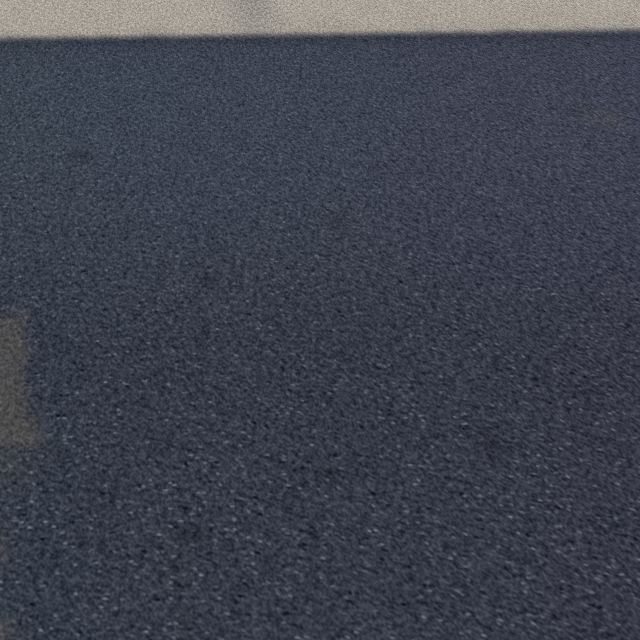
Reproduce this texture procedurally as a WebGL 1 fragment shader.

```glsl
precision highp float;
// Shaded asphalt seen at a slant, with a sunlit strip beyond a soft shadow edge.
// Perspective-scaled gradient noise gives the grain, jittered ellipses give the
// stone flecks and gaps, and soft blobs give the worn patches, pits and stains.

uniform vec2 u_resolution;

const vec3 SHADE_NEAR = vec3(0.210, 0.224, 0.270);
const vec3 SHADE_FAR = vec3(0.246, 0.266, 0.318);
const vec3 SUNLIT = vec3(0.662, 0.639, 0.601);
const vec3 DUST = vec3(0.325, 0.312, 0.308);

vec2 hash2(vec2 p) {
  vec3 q = fract(vec3(p.xyx) * vec3(0.1031, 0.1030, 0.0973));
  q += dot(q, q.yzx + 33.33);
  return fract((q.xx + q.yz) * q.zy);
}

float corner(vec2 cell, vec2 offset) {
  float angle = 6.28318 * hash2(cell).x;
  return dot(vec2(cos(angle), sin(angle)), offset);
}

float gradientNoise(vec2 p) {
  vec2 i = floor(p);
  vec2 f = fract(p);
  vec2 w = f * f * f * (f * (f * 6.0 - 15.0) + 10.0);
  vec2 e = vec2(1.0, 0.0);
  float low = mix(corner(i, f), corner(i + e, f - e), w.x);
  float high = mix(corner(i + e.yx, f - e.yx), corner(i + 1.0, f - 1.0), w.x);
  return mix(low, high, w.y);
}

float fbm(vec2 p) {
  float sum = 0.0;
  float amp = 0.6;
  for (int i = 0; i < 4; i++) {
    sum += amp * gradientNoise(p);
    p = mat2(1.6, 1.2, -1.2, 1.6) * p + 7.3;
    amp *= 0.55;
  }
  return sum;
}

// Sparse tilted ellipses; "share" is the fraction of cells that hold one.
float flecks(vec2 p, float share, vec2 radius) {
  vec2 cell = floor(p);
  float light = 0.0;
  for (int y = -1; y <= 1; y++) {
    for (int x = -1; x <= 1; x++) {
      vec2 id = cell + vec2(float(x), float(y));
      vec2 rnd = hash2(id + 41.0);
      vec2 d = p - id - hash2(id + 113.0);
      float tilt = -0.4 + 0.9 * (fract(rnd.y * 7.0) - 0.5);
      float c = cos(tilt);
      float s = sin(tilt);
      d = vec2(c * d.x + s * d.y, c * d.y - s * d.x) / radius;
      float stone = 1.0 - smoothstep(0.25, 1.0, length(d));
      light = max(light, stone * step(rnd.x, share) * (0.3 + 0.7 * rnd.y * rnd.y));
    }
  }
  return light;
}

float blob(vec2 p, vec2 center, vec2 radius) {
  vec2 d = (p - center) / radius;
  return exp(-dot(d, d));
}

// Soft-edged box for the worn patches.
float patchMask(vec2 p, vec2 center, vec2 halfSize, float softness) {
  vec2 d = abs(p - center) - halfSize;
  return 1.0 - smoothstep(-softness, softness, max(d.x, d.y));
}

float pits(vec2 p) {
  float m = blob(p, vec2(0.300, 0.165), vec2(0.020, 0.012));
  m += 0.6 * blob(p, vec2(0.527, 0.655), vec2(0.012, 0.014));
  m += 0.8 * blob(p, vec2(0.325, 0.563), vec2(0.014, 0.010));
  m += 0.7 * blob(p, vec2(0.920, 0.393), vec2(0.030, 0.009));
  m += 0.6 * blob(p, vec2(0.765, 0.305), vec2(0.018, 0.020));
  m += 0.6 * blob(p, vec2(0.125, 0.755), vec2(0.022, 0.007));
  m += 0.5 * blob(p, vec2(0.520, 0.260), vec2(0.022, 0.014));
  m += 0.6 * blob(p, vec2(0.272, 0.115), vec2(0.010, 0.025));
  return m + 0.5 * blob(p, vec2(0.905, 0.828), vec2(0.018, 0.008));
}

float dust(vec2 p) {
  vec2 q = p + 0.020 * vec2(fbm(p * 30.0), fbm(p * 30.0 + 19.0));
  float m = patchMask(q, vec2(0.0, 0.405), vec2(0.038, 0.102), 0.018);
  m = max(m, patchMask(q, vec2(0.0, 0.325), vec2(0.062, 0.022), 0.016));
  m = max(m, 0.5 * blob(q, vec2(0.0, 0.280), vec2(0.050, 0.030)));
  m = max(m, 0.5 * blob(q, vec2(0.0, 0.145), vec2(0.020, 0.030)));
  m = max(m, 0.7 * blob(q, vec2(0.0, 0.015), vec2(0.030, 0.020)));
  vec2 streak = q + vec2(0.0, 0.3 * (q.x - 0.945));
  return max(m, 0.5 * blob(streak, vec2(0.945, 0.815), vec2(0.034, 0.013)));
}

void main() {
  vec2 uv = gl_FragCoord.xy / u_resolution;

  // Ground coordinates: grain shrinks evenly with distance.
  float size = 1.6 - uv.y;
  vec2 ground = vec2((uv.x - 0.5) / size, -log(size)) + 2.0;
  vec2 slanted = ground + vec2(0.0, 0.3 * ground.x);
  float grain = gradientNoise(slanted * vec2(130.0, 200.0));
  float fine = gradientNoise(mat2(0.8, 0.6, -0.6, 0.8) * slanted * 290.0 + 31.0);
  float clumps = gradientNoise(slanted * vec2(52.0, 88.0) + 11.0);
  float mottle = fbm(slanted * vec2(14.0, 26.0));
  float nearness = 1.0 - smoothstep(0.1, 0.95, uv.y);

  // Shaded asphalt, cooler at the left and faintly violet at the right.
  vec3 shade = mix(SHADE_FAR, SHADE_NEAR, smoothstep(0.0, 0.7, nearness));
  shade += mix(vec3(-0.005, 0.006, 0.002), vec3(0.004, -0.004, 0.004), uv.x);
  shade += 0.100 * grain + 0.095 * fine + 0.030 * clumps + 0.022 * mottle;

  // Bright stones and the dark gaps between them.
  float stones = flecks(ground * vec2(118.0, 145.0), 0.30, vec2(0.52, 0.34));
  float gaps = flecks(ground * vec2(112.0, 155.0) + 57.0, 0.30, vec2(0.58, 0.40));
  shade -= 0.075 * gaps * (1.0 - 1.2 * clumps) * mix(0.6, 1.0, nearness);
  shade += vec3(0.165, 0.176, 0.180) * stones * mix(0.45, 1.0, nearness);
  shade *= 1.0 - 0.28 * min(pits(uv + 0.012 * mottle + 0.008 * clumps), 1.0);
  vec3 dusty = DUST + 0.09 * grain + 0.09 * fine - 0.05 * gaps;
  shade = mix(shade, dusty, 0.8 * dust(uv));

  // Sunlit strip with a faint stain.
  vec3 sun = SUNLIT + 0.12 * grain + 0.15 * fine + 0.04 * mottle - 0.05 * gaps;
  float stain = blob(uv, vec2(0.395 + 0.3 * (0.98 - uv.y), 0.990), vec2(0.035, 0.034));
  sun -= vec3(0.085, 0.078, 0.064) * stain;

  // Slightly tilted shadow edge, darkest just below.
  float above = uv.y - mix(0.939, 0.952, uv.x) + 0.002 * mottle;
  shade *= 1.0 - 0.13 * exp(-abs(above + 0.008) / 0.008);
  sun *= 1.0 - 0.10 * exp(-max(above, 0.0) / 0.012);
  vec3 color = mix(shade, sun, smoothstep(-0.006, 0.008, above));
  gl_FragColor = vec4(clamp(color, 0.0, 1.0), 1.0);
}
```
